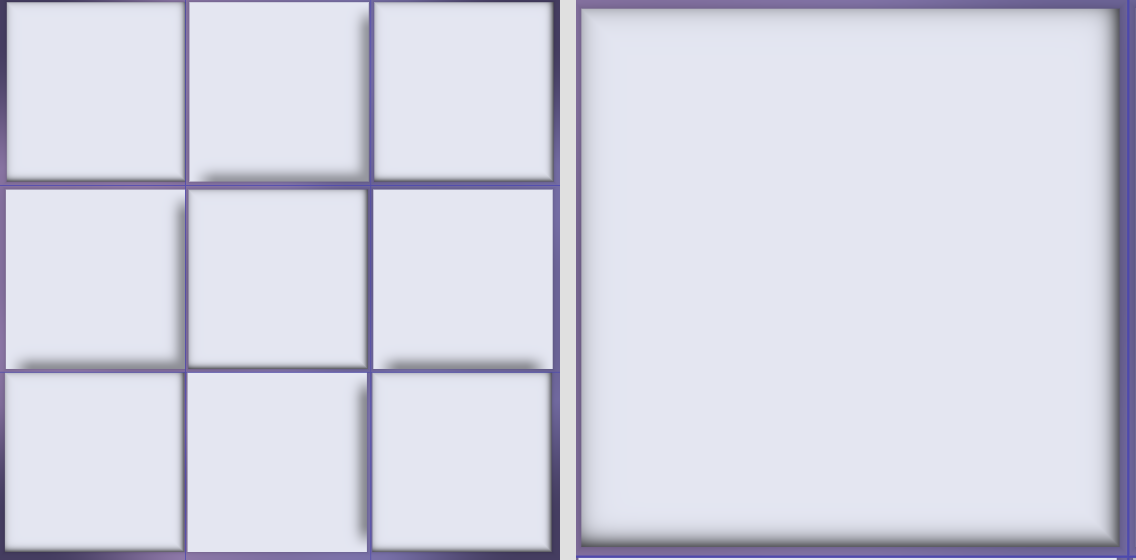
Left: the whole. Right: its middle third, enlarged.
Reproduce this pattern procedurally as a Shadertoy shader.

```glsl
// Three by three pale square tiles over a mottled violet ground with thin blue rules.
// Tiles alternate between a tight inset shadow and a broad soft one; the grid leans
// slightly, and the ground darkens toward the corners.

const vec2  GRID_CENTRE = vec2(0.4967, 0.5013);
const vec2  PITCH       = vec2(0.3281, 0.3307);
const vec2  OUTER_NUDGE = vec2(0.0020, 0.0039);  // shift of the outer columns and rows
const float ROW_LEAN    = 0.0017;                // sideways shift per row
const float TILE_HALF   = 0.1602;

const vec2  RULE_CENTRE = vec2(0.4967, 0.5020);
const vec2  RULE_OFFSET = vec2(0.1654, 0.1667);
const float RULE_HALF   = 0.0007;

const float TIGHT_WIDTH = 0.0062;
const float FAINT_WIDTH = 0.0050;
const float SOFT_WIDTH  = 0.0180;
const float END_FADE    = 0.0500;

const vec3 TILE_COLOUR   = vec3(0.893, 0.902, 0.947);
const vec3 SHADOW_COLOUR = vec3(0.18, 0.18, 0.19);
const vec3 DARK_VIOLET   = vec3(0.27, 0.24, 0.38);
const vec3 PINK_VIOLET   = vec3(0.58, 0.49, 0.68);
const vec3 BLUE_VIOLET   = vec3(0.49, 0.46, 0.69);
const vec3 RULE_COLOUR   = vec3(0.27, 0.26, 0.70);

float hash(vec2 p) {
    vec3 q = fract(vec3(p.xyx) * 0.1031);
    q += dot(q, q.yzx + 33.33);
    return fract((q.x + q.y) * q.z);
}

float valueNoise(vec2 p) {
    vec2 i = floor(p), f = fract(p);
    f = f * f * (3.0 - 2.0 * f);
    vec2 e = vec2(0.0, 1.0);
    return mix(mix(hash(i), hash(i + e.yx), f.x),
               mix(hash(i + e.xy), hash(i + e.yy), f.x), f.y);
}

// Violet ground: pink to blue across, dark in the corners, lightly mottled
vec3 ground(vec2 uv) {
    vec2 q = abs(uv - 0.5) * 2.0;
    float corner = smoothstep(0.25, 0.85, q.x * q.y);
    float mottle = 0.35 * valueNoise(uv * 8.0 + 11.0);
    vec3 violet = mix(PINK_VIOLET, BLUE_VIOLET, smoothstep(0.25, 0.75, uv.x));
    return mix(violet, DARK_VIOLET, max(corner, mottle));
}

// Narrow shadow, heavy at right and bottom, faint at left and top
float tightShadow(vec2 low, vec2 high) {
    float heavy = exp(-pow(max(min(high.x, low.y), 0.0) / TIGHT_WIDTH, 1.3));
    float faint = exp(-max(min(low.x, high.y), 0.0) / FAINT_WIDTH);
    return 1.0 - (1.0 - 0.75 * heavy) * (1.0 - 0.28 * faint);
}

// Broad shadow on inward right and bottom edges, fading at its open ends
float softShadow(vec2 low, vec2 high, vec2 id) {
    float hasRight  = 1.0 - step(0.5, id.x);
    float hasBottom = step(-0.5, id.y);
    vec2 d = vec2(high.x, low.y) / SOFT_WIDTH;
    vec2 fall = exp(-d * d) * vec2(hasRight, hasBottom);
    vec2 startFade = smoothstep(vec2(0.0), vec2(END_FADE), vec2(high.y, low.x));
    vec2 endFade   = smoothstep(vec2(0.0), vec2(END_FADE), vec2(low.y, high.x));
    fall *= startFade * mix(endFade, vec2(1.0), vec2(hasBottom, hasRight));
    float strength = mix(0.42, 0.56, hash(id + 7.0));
    return strength * (1.0 - (1.0 - fall.x) * (1.0 - fall.y));
}

void mainImage(out vec4 fragColor, in vec2 fragCoord) {
    vec2 uv = fragCoord / iResolution.xy;
    float pixel = 1.0 / min(iResolution.x, iResolution.y);

    // Nearest tile and distances to its edges
    vec2 id = clamp(floor((uv - GRID_CENTRE) / PITCH + 0.5), -1.0, 1.0);
    vec2 centre = GRID_CENTRE + id * PITCH + abs(id) * OUTER_NUDGE;
    centre.x += id.y * ROW_LEAN;
    vec2 local = uv - centre;
    vec2 low = TILE_HALF + local, high = TILE_HALF - local;
    vec2 inside = min(low, high);
    float edge = min(inside.x, inside.y);

    // Ground, slightly shaded around each tile
    vec3 colour = ground(uv);
    colour *= 1.0 - 0.14 * exp(-max(-edge, 0.0) / 0.003);

    // Tile face with its alternating shadow
    float isSoft = mod(id.x + id.y + 2.0, 2.0);
    float shadow = mix(tightShadow(low, high), softShadow(low, high, id), isSoft);
    vec3 face = mix(TILE_COLOUR, SHADOW_COLOUR, shadow);
    colour = mix(colour, face, clamp(edge / pixel + 0.5, 0.0, 1.0));

    // Thin rules between columns and rows
    vec2 ruleDistance = abs(abs(uv - RULE_CENTRE) - RULE_OFFSET);
    vec2 rule = clamp((RULE_HALF - ruleDistance) / pixel + 0.5, 0.0, 1.0);
    colour = mix(colour, RULE_COLOUR, 0.8 * max(rule.x, rule.y));

    fragColor = vec4(colour, 1.0);
}
```
